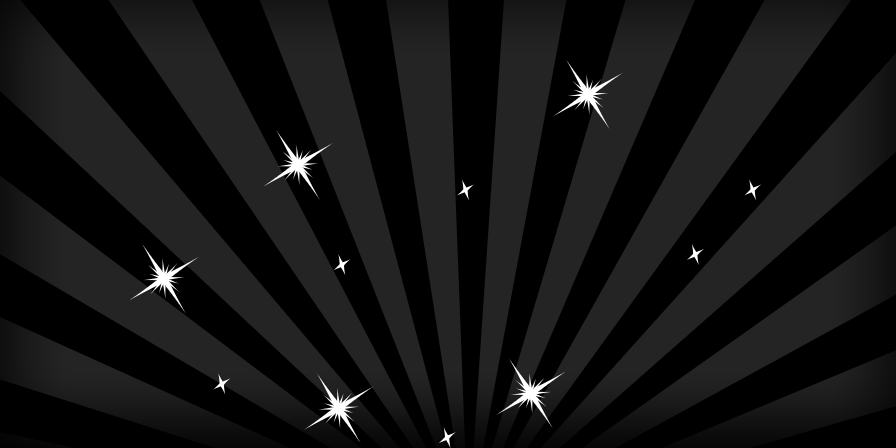
This background is drawn by a WebGL 2 fragment shader. Its source:

```glsl
#version 300 es
precision highp float;
// Dark sunburst rising from below the canvas, with glinting white stars.

uniform vec2 u_resolution;
out vec4 fragColor;

const vec3 BLACK = vec3(0.0);
const vec3 CHARCOAL = vec3(0.142);
const vec3 WHITE = vec3(1.0);

// Lengths are in canvas heights, angles in degrees.
const vec2 BURST_CENTER = vec2(1.045, -0.18);
const float RAY_PERIOD = 12.7;
const float RAY_WIDTH = 6.05;
const float RAY_TILT = 0.85;

const vec2 BIG_STARS[5] = vec2[5](
  vec2(1.3125, 0.789), vec2(0.665, 0.632), vec2(0.366, 0.378),
  vec2(0.756, 0.089), vec2(1.185, 0.122));
const vec2 SMALL_STARS[6] = vec2[6](
  vec2(1.039, 0.576), vec2(0.763, 0.409), vec2(1.552, 0.432),
  vec2(1.680, 0.576), vec2(0.495, 0.143), vec2(0.998, 0.023));

// Coverage of a shape from its signed distance.
float fill(float dist, float pixel) {
  return clamp(0.5 - dist / pixel, 0.0, 1.0);
}

// Wedges repeated around a centre, measured from the vertical.
float darkRays(vec2 p, float pixel) {
  float angle = degrees(atan(p.x, p.y)) - RAY_TILT;
  float offset = abs(fract(angle / RAY_PERIOD + 0.5) - 0.5) * RAY_PERIOD;
  return fill(length(p) * radians(offset - 0.5 * RAY_WIDTH), pixel);
}

// Needle through the origin, tapering to a point at both ends.
float needle(vec2 p, float angle, float reach, float halfWidth, float pixel) {
  float a = radians(angle);
  vec2 axis = vec2(cos(a), sin(a));
  float along = abs(dot(p, axis));
  float across = dot(p, vec2(-axis.y, axis.x));
  float taper = max(1.0 - along / reach, 0.0);
  float w = halfWidth * mix(taper, taper * taper, 0.5);
  float overlap = min(0.5 * pixel, across + w) - max(-0.5 * pixel, across - w);
  return clamp(overlap / pixel, 0.0, 1.0);
}

float smallStar(vec2 p, float pixel) {
  return max(needle(p, 33.0, 0.023, 0.0050, pixel),
             needle(p, 108.0, 0.025, 0.0050, pixel));
}

// Bright core, a long cross and a ring of short needles.
float bigStar(vec2 p, float pixel) {
  float light = fill(length(p) - 0.0125, pixel);
  light = max(light, needle(p, 32.0, 0.092, 0.0075, pixel));
  light = max(light, needle(p, 122.0, 0.092, 0.0075, pixel));
  for (int i = 0; i < 8; i++) {
    float reach = i % 2 == 0 ? 0.046 : 0.035;
    float angle = 4.0 + 22.5 * float(i);
    light = max(light, needle(p, angle, reach, 0.0046, pixel));
  }
  return light;
}

// Fade towards the four edges, deepest along the bottom.
float vignette(vec2 p, vec2 size) {
  float side = smoothstep(-0.13, 0.17, min(p.x, size.x - p.x));
  float top = smoothstep(-0.16, 0.14, size.y - p.y);
  float bottom = smoothstep(-0.07, 0.19, p.y);
  return side * top * bottom;
}

void main() {
  float pixel = 1.0 / u_resolution.y;
  vec2 p = gl_FragCoord.xy * pixel;
  vec2 size = u_resolution * pixel;

  // Burst
  vec3 color = CHARCOAL * vignette(p, size);
  color = mix(color, BLACK, darkRays(p - BURST_CENTER, pixel));

  // Stars
  float light = 0.0;
  for (int i = 0; i < 5; i++) light = max(light, bigStar(p - BIG_STARS[i], pixel));
  for (int i = 0; i < 6; i++) light = max(light, smallStar(p - SMALL_STARS[i], pixel));
  color = mix(color, WHITE, light);

  fragColor = vec4(color, 1.0);
}
```
